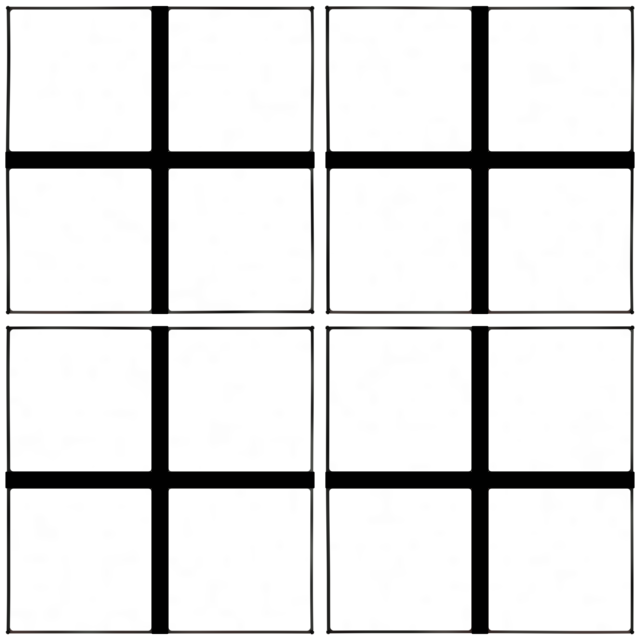
Give the GLSL for this pattern, as a WebGL 2 fragment shader.

```glsl
#version 300 es
precision highp float;
// Two by two thinly outlined squares, each split into four panes by a thick black cross.

uniform vec2 u_resolution;
out vec4 fragColor;

// Lengths are fractions of one repeat
const float REPEATS = 2.0;
const float FRAME_HALF = 0.4795;    // outer edge of the outline
const float LINE_WIDTH = 0.0085;
const float LEFT_EXTRA = 0.0015;    // the left outline is a little heavier
const float BAR_HALF = 0.0260;
const float BAR_REACH = 0.4830;     // bars end just past the outline
const float PANE_RADIUS = 0.0120;
const float NUB_RADIUS = 0.0065;    // ink dots at the outer corners
const float EDGE_SOFTNESS = 0.0030;
const float WOBBLE = 0.0045;
const float WOBBLE_RATE = 3.0;
const float TINT_RATE = 9.0;
const float MOTTLE = 0.008;

const vec3 PAPER = vec3(1.0);
const vec3 BAR_BLACK = vec3(0.005);
const vec3 LINE_DARK = vec3(0.06, 0.06, 0.055);
const vec3 LINE_GREY = vec3(0.34, 0.35, 0.33);
const vec3 LINE_WARM = vec3(0.27, 0.17, 0.16);

float hash(vec2 p) {
    vec3 q = fract(vec3(p.xyx) * 0.1031);
    q += dot(q, q.yzx + 33.33);
    return fract((q.x + q.y) * q.z);
}

// Smooth noise along one edge, picked by its seed
float edgeNoise(float t, float seed) {
    float i = floor(t);
    float f = t - i;
    f = f * f * (3.0 - 2.0 * f);
    return mix(hash(vec2(i + 40.0, seed)), hash(vec2(i + 41.0, seed)), f);
}

// Smooth noise over the canvas that wraps after a whole number of cells
float wrappedNoise(vec2 uv, float cells) {
    vec2 i = floor(uv * cells);
    vec2 f = smoothstep(0.0, 1.0, uv * cells - i);
    vec2 a = mod(i, cells);
    vec2 b = mod(i + 1.0, cells);
    return mix(mix(hash(a), hash(vec2(b.x, a.y)), f.x),
               mix(hash(vec2(a.x, b.y)), hash(b), f.x), f.y);
}

float boxDistance(vec2 p, vec2 halfSize, float radius) {
    vec2 d = abs(p) - halfSize + radius;
    return length(max(d, 0.0)) + min(max(d.x, d.y), 0.0) - radius;
}

float coverage(float dist, float soft) {
    return 1.0 - smoothstep(-soft, soft, dist);
}

void main() {
    vec2 uv = gl_FragCoord.xy / u_resolution;
    vec2 id = mod(floor(uv * REPEATS), REPEATS);
    vec2 p = fract(uv * REPEATS) - 0.5;
    float pixel = REPEATS / min(u_resolution.x, u_resolution.y);
    float soft = max(EDGE_SOFTNESS, 0.7 * pixel);

    // Each of the four edges of a repeat gets its own seed
    vec2 side = step(0.0, p);
    float cellSeed = 11.0 * id.x + 23.0 * id.y;
    vec2 seed = cellSeed + vec2(2.0, 5.0) + side;

    // Hand drawn waver, felt only near the outline
    vec2 waver = vec2(edgeNoise(p.y * WOBBLE_RATE, seed.x),
                      edgeNoise(p.x * WOBBLE_RATE, seed.y)) - 0.5;
    waver *= vec2(WOBBLE, 0.5 * WOBBLE);
    vec2 q = p + waver * smoothstep(0.30, 0.46, abs(p));

    // Outline: a square with four rounded panes cut out
    vec2 lineWidth = vec2(LINE_WIDTH + LEFT_EXTRA * (1.0 - side.x), LINE_WIDTH);
    vec2 paneEnd = FRAME_HALF - lineWidth;
    vec2 paneCentre = 0.5 * (paneEnd + BAR_HALF);
    vec2 paneHalf = 0.5 * (paneEnd - BAR_HALF);
    float pane = boxDistance(abs(q) - paneCentre, paneHalf, PANE_RADIUS);
    float outline = max(boxDistance(q, vec2(FRAME_HALF), 0.002), -pane);
    float nub = length(abs(q) - FRAME_HALF + 0.5 * LINE_WIDTH) - NUB_RADIUS;
    outline = min(outline, nub);

    // Thick cross
    float bars = min(boxDistance(p, vec2(BAR_REACH, BAR_HALF), 0.004),
                     boxDistance(p, vec2(BAR_HALF, BAR_REACH - 0.002), 0.004));

    // Uneven ink: dark left edges, grey others, warm patches along the bottom
    bool upright = abs(p.x) > abs(p.y);
    float along = upright ? p.y : p.x;
    float edgeSeed = upright ? seed.x : seed.y;
    float fade = edgeNoise(along * TINT_RATE, edgeSeed + 60.0);
    float warmth = upright ? 0.0 : (1.0 - 0.7 * side.y) * edgeNoise(along * TINT_RATE, edgeSeed + 90.0);
    fade *= upright && side.x < 0.5 ? 0.35 : 0.9;
    vec3 lineInk = mix(mix(LINE_DARK, LINE_GREY, fade), LINE_WARM, 0.7 * warmth);
    lineInk = mix(lineInk, LINE_DARK, coverage(nub, soft));

    // Faint mottling inside the panes
    float speck = smoothstep(0.6, 1.0, wrappedNoise(uv, 48.0));
    vec3 color = PAPER - MOTTLE * speck * coverage(pane, soft);

    color = mix(color, lineInk, coverage(outline, soft));
    color = mix(color, BAR_BLACK, coverage(bars, soft));
    fragColor = vec4(color, 1.0);
}
```
